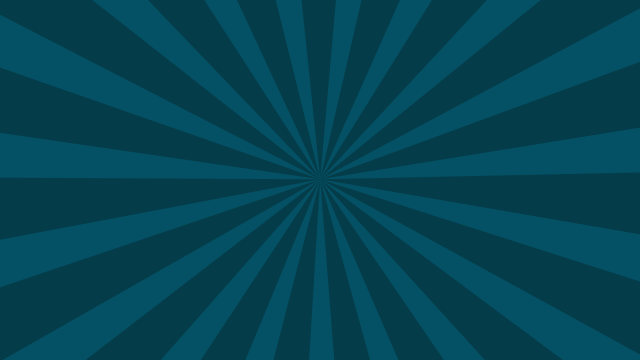
This background is drawn by a WebGL 2 fragment shader. Its source:

```glsl
#version 300 es
precision highp float;
// Two-tone teal sunburst: even rays fanning out from the middle of the canvas.

#define RAY_COUNT 19.0
#define RAY_SHARE 0.42
#define FIRST_RAY_DEGREES 5.2
#define BURST_CENTER vec2(0.5003, 0.502)
#define DARK_TEAL vec3(0.016, 0.238, 0.288)
#define LIGHT_TEAL vec3(0.016, 0.316, 0.396)

uniform vec2 u_resolution;
out vec4 fragColor;

const float TAU = 6.2831853;

// Signed distance to the nearest ray edge, measured along the arc; positive inside a ray.
float rayDistance(vec2 p) {
    float angle = atan(p.y, p.x) - radians(FIRST_RAY_DEGREES);
    float offset = abs(fract(angle * RAY_COUNT / TAU + 0.5) - 0.5);
    return (0.5 * RAY_SHARE - offset) * TAU / RAY_COUNT * length(p);
}

void main() {
    // Canvas height is one unit
    vec2 p = (gl_FragCoord.xy - BURST_CENTER * u_resolution) / u_resolution.y;

    // Blend each edge over one pixel, which also softens the hub
    float pixel = 1.0 / u_resolution.y;
    float ray = clamp(0.5 + rayDistance(p) / pixel, 0.0, 1.0);

    fragColor = vec4(mix(DARK_TEAL, LIGHT_TEAL, ray), 1.0);
}
```
